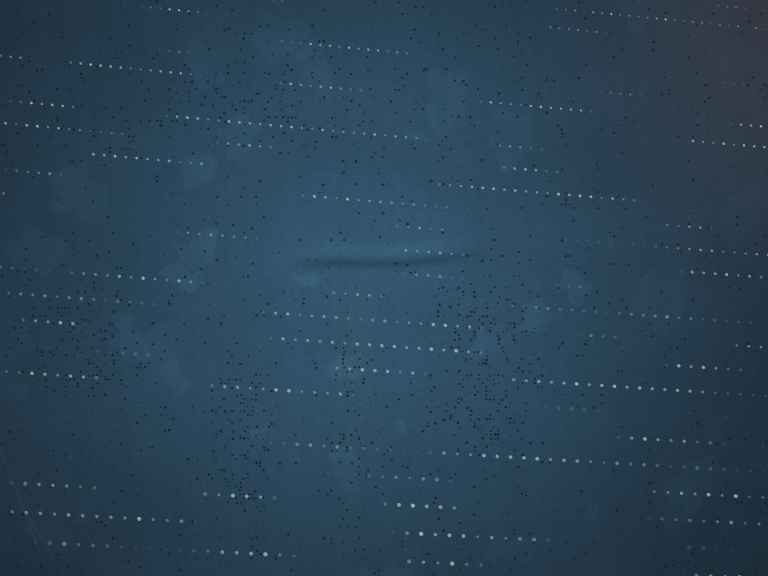
Reproduce this background procedurally as a WebGL 2 fragment shader.

```glsl
#version 300 es
precision highp float;
// Weathered blue metal sheet with receding rows of pale dots, worn flakes and pits.
// A soft glow shades the base; rows use a logarithmic perspective spacing, and
// hashed cells scatter the flakes and specks. Lengths are in canvas heights.

uniform vec2 u_resolution;
out vec4 outColor;

const vec3 EDGE_COLOR = vec3(0.100, 0.153, 0.197);
const vec3 GLOW_COLOR = vec3(0.200, 0.333, 0.430);
const vec3 WARM_TINT = vec3(0.085, 0.040, 0.030);
const vec3 FLAKE_TINT = vec3(0.026, 0.042, 0.048);
const vec3 DOT_COLOR = vec3(0.66, 0.74, 0.74);
const vec3 PIT_COLOR = vec3(0.065, 0.105, 0.125);
const vec2 GLOW_CENTER = vec2(0.62, 0.53);
const float GLOW_FALLOFF = 2.7;
const float ROW_GROWTH = 0.016;   // log step from one row to the next
const float ROW_DEPTH = 0.44;     // spacing growth down the sheet
const float FLAKE_SCALE = 8.0;
const float PIT_SCALE = 145.0;

float hash(vec2 p) {
    vec3 q = fract(vec3(p.xyx) * 0.1031);
    q += dot(q, q.yzx + 33.33);
    return fract((q.x + q.y) * q.z);
}

float noise(vec2 p) {
    vec2 i = floor(p), f = fract(p);
    f = f * f * (3.0 - 2.0 * f);
    return mix(mix(hash(i), hash(i + vec2(1, 0)), f.x),
               mix(hash(i + vec2(0, 1)), hash(i + vec2(1, 1)), f.x), f.y);
}

float layeredNoise(vec2 p) {
    return 0.55 * noise(p) + 0.3 * noise(p * 2.1 + 17.0) + 0.15 * noise(p * 4.3 + 41.0);
}

// Soft elliptical spot, 1 at its center
float spot(vec2 p, vec2 center, vec2 size) {
    vec2 d = (p - center) / size;
    return exp(-dot(d, d));
}

float segmentDistance(vec2 p, vec2 a, vec2 b) {
    vec2 d = b - a;
    return length(p - a - d * clamp(dot(p - a, d) / dot(d, d), 0.0, 1.0));
}

// Perforation rows, tilted down to the right and growing toward the bottom
float dotRows(vec2 p, float px) {
    float down = 1.0 - p.y;
    float slope = 0.105 - 0.055 * down;
    float depth = down - slope * p.x;
    float row = floor(log(1.0 + ROW_DEPTH * depth) / ROW_GROWTH - 0.1);
    float rowDepth = (exp(ROW_GROWTH * (row + 0.6)) - 1.0) / ROW_DEPTH;
    float pitch = 0.0165 + 0.009 * rowDepth;
    float along = p.x / pitch + hash(vec2(row + 50.0, 3.0));
    float id = floor(along);
    vec2 d = vec2((fract(along) - 0.5) * pitch, depth - rowDepth);
    float chance = noise(vec2(id / 6.5 + 0.3, (row + 60.0) * 7.0));
    float run = smoothstep(0.52, 0.82, chance + 0.07 * (p.y - 0.5));
    float seed = hash(vec2(id + 9.0, row + 80.0));
    float radius = (0.0017 + 0.0016 * rowDepth) * (0.75 + 0.4 * seed);
    float disc = 1.0 - smoothstep(radius - 0.6 * px, radius + 0.8 * px, length(d));
    return disc * run * (0.45 + 0.55 * seed);
}

// Irregular worn flakes, one candidate in each jittered cell
float flakes(vec2 p) {
    vec2 q = p * FLAKE_SCALE, cell = floor(q);
    float sum = 0.0;
    for (int j = -1; j <= 1; j++)
    for (int i = -1; i <= 1; i++) {
        vec2 c = cell + vec2(i, j) + 20.0;
        float seed = hash(c);
        vec2 d = q + 20.0 - c - vec2(hash(c + 31.0), hash(c + 67.0));
        float angle = atan(d.y, d.x);
        float outline = 1.0 + 0.22 * sin(2.0 * angle + seed * 40.0) + 0.14 * sin(5.0 * angle + seed * 90.0);
        float radius = (0.10 + 0.30 * hash(c + 13.0)) * outline;
        float edge = length(d) + 0.22 * (noise(q * 5.0) - 0.5);
        sum += step(0.55, seed) * (1.0 - smoothstep(radius - 0.06, radius + 0.02, edge)) * seed;
    }
    return min(sum, 1.3) * (0.45 + 0.75 * noise(q * 3.0));
}

// Fine dark pits, gathered where density is high
float pits(vec2 p, float density, float px) {
    vec2 q = p * PIT_SCALE, cell = floor(q);
    vec2 center = 0.3 + 0.4 * vec2(hash(cell + 5.0), hash(cell + 71.0));
    float radius = 0.0012 + 0.0012 * hash(cell + 23.0);
    float d = length(fract(q) - center) / PIT_SCALE;
    return step(1.0 - density, hash(cell)) * (1.0 - smoothstep(radius - px * 0.5, radius + px * 0.6, d));
}

void main() {
    vec2 p = gl_FragCoord.xy / u_resolution.y;
    float px = 1.0 / u_resolution.y;

    // Base glow, warm upper right corner and mottled surface
    vec2 fromGlow = p - GLOW_CENTER;
    vec3 color = mix(EDGE_COLOR, GLOW_COLOR, exp(-GLOW_FALLOFF * dot(fromGlow, fromGlow)));
    color += WARM_TINT * spot(p, vec2(1.34, 0.95), vec2(0.26, 0.33));
    color *= 0.94 + 0.12 * layeredNoise(p * vec2(4.0, 7.0));
    color *= 0.985 + 0.03 * noise(p * vec2(110.0, 5.0));
    color *= 0.97 + 0.06 * noise(p * 230.0);

    // Worn flakes and a greenish vertical stain
    color += FLAKE_TINT * flakes(p) * spot(p, vec2(0.62, 0.5), vec2(0.65, 0.7));
    float stain = spot(p, vec2(0.615, 0.35), vec2(0.025, 0.19)) * noise(p * vec2(70.0, 35.0));
    color += vec3(0.015, 0.015, -0.02) * stain;

    // Long shallow crease with a light upper lip
    float creaseLine = p.y - 0.546 - 0.06 * (p.x - 0.68) + 0.004 * sin(p.x * 20.0);
    float creaseSpan = smoothstep(0.48, 0.58, p.x) * (1.0 - smoothstep(0.72, 0.89, p.x));
    color *= 1.0 - 0.17 * creaseSpan * exp(-pow(creaseLine / 0.009, 2.0));
    color *= 1.0 + 0.06 * creaseSpan * exp(-pow((creaseLine - 0.022) / 0.014, 2.0));

    // Pitted regions
    float density = 0.035 + 0.38 * spot(p, vec2(0.85, 0.36), vec2(0.065, 0.13))
        + 0.28 * spot(p, vec2(0.41, 0.24), vec2(0.05, 0.12))
        + 0.22 * spot(p, vec2(0.61, 0.27), vec2(0.03, 0.14))
        + 0.18 * spot(p, vec2(0.15, 0.41), vec2(0.09, 0.12))
        + 0.10 * spot(p, vec2(0.45, 0.83), vec2(0.30, 0.08));
    color = mix(color, PIT_COLOR, 0.65 * pits(p, density * (0.4 + noise(p * 18.0)), px));

    // Faint scratches at the lower left, then the dots
    float scratch = min(segmentDistance(p, vec2(0.0, 0.22), vec2(0.07, 0.04)),
                        segmentDistance(p, vec2(0.04, 0.12), vec2(0.11, 0.0)));
    color += 0.025 * (1.0 - smoothstep(0.0, 0.001 + px, scratch));
    color = mix(color, DOT_COLOR, 0.85 * dotRows(p, px));
    outColor = vec4(color, 1.0);
}
```
